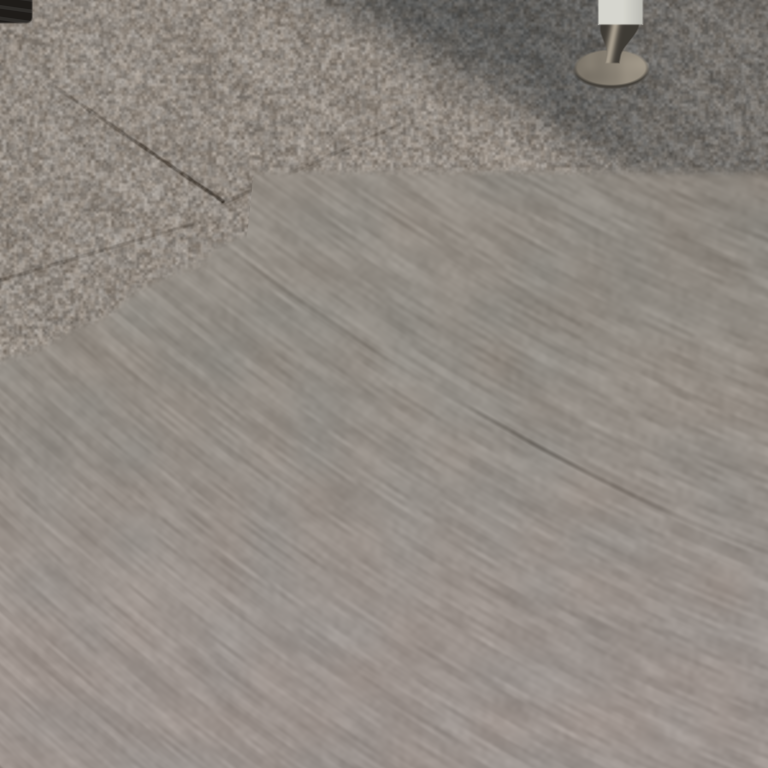
Give the GLSL for this texture, as a three.js fragment shader.

```glsl
varying vec2 vUv;

const vec3 VINYL_TOP = vec3(0.567, 0.545, 0.515);
const vec3 VINYL_BOTTOM = vec3(0.603, 0.570, 0.550);
const vec3 CARPET = vec3(0.567, 0.537, 0.505);
const vec3 SHADOW = vec3(0.360, 0.357, 0.348);
const vec3 RUBBER = vec3(0.12, 0.11, 0.10);
const vec3 PAINT = vec3(0.84, 0.84, 0.81);
const vec3 METAL = vec3(0.54, 0.51, 0.46);
const vec2 STREAK_BEND = vec2(0.90, -0.26); // slope and curvature of the grain
const float SEAM_LEVEL = 0.921;
const float STREAK_CONTRAST = 0.105;
const float SPECKLE_CONTRAST = 0.165;
const float SOFT = 0.0018;

float hash(vec2 p) {
  vec3 q = fract(p.xyx * 0.1031);
  q += dot(q, q.yzx + 33.33);
  return fract((q.x + q.y) * q.z);
}

// Value noise centred on zero
float noise(vec2 p) {
  vec2 i = floor(p);
  vec2 f = fract(p);
  f = f * f * (3.0 - 2.0 * f);
  float low = mix(hash(i), hash(i + vec2(1.0, 0.0)), f.x);
  float high = mix(hash(i + vec2(0.0, 1.0)), hash(i + 1.0), f.x);
  return mix(low, high, f.y) - 0.5;
}

float segment(vec2 p, vec2 a, vec2 b) {
  vec2 d = b - a;
  return length(p - a - d * clamp(dot(p - a, d) / dot(d, d), 0.0, 1.0));
}

float fill(float d) {
  return 1.0 - smoothstep(-SOFT, SOFT, d);
}

float box(vec2 p, vec2 halfSize) {
  vec2 d = abs(p) - halfSize;
  return length(max(d, 0.0)) + min(max(d.x, d.y), 0.0);
}

// Speckled carpet with faint tile joints and a soft shadow
vec3 carpet(vec2 p) {
  float shadeLine = p.y - 1.0 + 0.58 * (p.x - 0.40);
  float shade = smoothstep(-0.04, 0.075, shadeLine + 0.02 * noise(p * 12.0));
  shade *= 1.0 - 0.42 * smoothstep(0.68, 0.95, p.x);
  vec3 col = mix(CARPET, SHADOW, shade);
  float grain = noise(p * 190.0) + 0.6 * noise(p * 300.0 + 7.0);
  float ribs = noise(vec2(p.x * 9.0, (p.y + 0.7 * p.x) * 70.0));
  col += SPECKLE_CONTRAST * grain * (1.0 - 0.35 * shade) + 0.045 * ribs;
  col += 0.015 * noise(p * 150.0 + 31.0) * vec3(1.0, 0.0, -1.0);

  float ragged = 0.0015 * noise(p * 90.0);
  float joint = segment(p, vec2(0.06, 0.895), vec2(0.29, 0.738)) + ragged;
  float cross1 = segment(p, vec2(0.29, 0.735), vec2(0.52, 0.838)) + ragged;
  float cross2 = segment(p, vec2(0.0, 0.635), vec2(0.25, 0.708)) + ragged;
  col -= 0.19 * (1.0 - smoothstep(0.0005, 0.004, joint)) * smoothstep(-0.04, 0.26, p.x);
  col -= 0.08 * (1.0 - smoothstep(0.0005, 0.004, min(cross1, cross2)));
  return col;
}

// Brushed sheet whose short streaks follow a family of curves
vec3 vinyl(vec2 p) {
  float level = p.y + STREAK_BEND.x * p.x + STREAK_BEND.y * p.x * p.x;
  float fine = noise(vec2(p.x * 27.0, level * 165.0));
  float medium = noise(vec2(p.x * 19.0 + 5.0, level * 100.0));
  float broad = noise(vec2(p.x * 9.0 + 9.0, level * 28.0));
  vec3 col = mix(VINYL_BOTTOM, VINYL_TOP, smoothstep(0.05, 0.62, p.y));
  col -= 0.035 * smoothstep(0.60, 0.95, p.x) * smoothstep(0.50, 0.78, p.y);
  col += STREAK_CONTRAST * (0.62 * fine + 0.45 * medium + 0.16 * broad);
  col += 0.030 * noise(p * 130.0) + 0.020 * noise(p * 9.0);
  col += 0.012 * noise(p * 17.0 + 40.0) * vec3(1.0, -0.3, -0.9);

  float across = abs(level - SEAM_LEVEL + 0.003 * noise(vec2(p.x * 14.0, 3.0)));
  float strength = smoothstep(0.28, 0.46, p.x) * (1.0 - 0.4 * smoothstep(0.75, 1.0, p.x));
  strength *= 0.8 + 1.0 * noise(vec2(p.x * 12.0, 8.0));
  return col - 0.11 * strength * (1.0 - smoothstep(0.0, 0.006, across));
}

// Furniture foot: round plate, tapered metal neck and painted leg
vec3 foot(vec2 p, vec3 col) {
  vec2 q = p - vec2(0.796, 0.912);
  float plate = (length(q / vec2(0.047, 0.023)) - 1.0) * 0.023;
  float rim = (length((q + vec2(0.0, 0.004)) / vec2(0.048, 0.023)) - 1.0) * 0.023;
  col = mix(col, METAL * 0.5, fill(rim));
  col = mix(col, METAL * (1.0 + 3.0 * q.x + 0.12 * noise(p * 60.0)), fill(plate));
  float taper = mix(0.009, 0.025, smoothstep(0.015, 0.055, q.y));
  float x = q.x - 0.2 * q.y;
  float gleam = exp(-pow((x + 0.006) / 0.006, 2.0));
  float neck = box(vec2(x, q.y - 0.033), vec2(taper, 0.027));
  col = mix(col, METAL * (0.45 + 0.75 * gleam), fill(neck));
  float leg = box(q - vec2(0.012, 0.105), vec2(0.029, 0.049));
  return mix(col, PAINT * (1.0 - 5.0 * max(q.x - 0.015, 0.0)), fill(leg));
}

void main() {
  vec2 p = vUv;
  float slant = mix(0.52, 0.69, clamp(p.x / 0.325, 0.0, 1.0)) + 0.03 * noise(p * 22.0);
  float border = mix(slant, 0.776, smoothstep(0.320, 0.332, p.x));
  float sheet = 1.0 - smoothstep(-0.010, 0.010, p.y - border);
  vec3 col = foot(p, mix(carpet(p), vinyl(p), sheet));

  // Ribbed caster in the corner
  float caster = box(p - vec2(0.012, 1.0), vec2(0.022, 0.022)) - 0.008;
  float ribbing = 0.07 * smoothstep(0.2, 0.9, sin(p.y * 420.0 + p.x * 60.0));
  col = mix(col, RUBBER + ribbing, fill(caster));
  gl_FragColor = vec4(clamp(col, 0.0, 1.0), 1.0);
}
```
